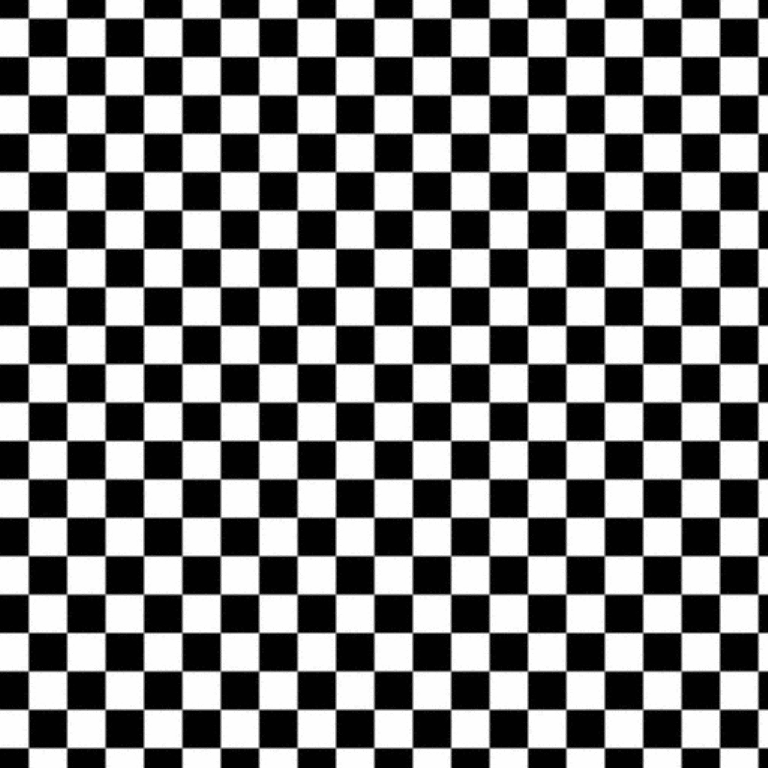
Reproduce this pattern procedurally as a WebGL 1 fragment shader.

```glsl
precision highp float;
// Black and white checkerboard with thin grey seams and faint speckle.

uniform vec2 u_resolution;

float hash(vec2 p) {
  vec3 q = fract(vec3(p.xyx) * 0.1031);
  q += dot(q, q.yzx + 33.33);
  return fract((q.x + q.y) * q.z);
}

// Signed distance to the nearest grid line, its sign alternating per square.
vec2 gridDistance(vec2 p) {
  return 0.5 - abs(mod(p + 0.5, 2.0) - 1.0);
}

void main() {
  vec2 uv = gl_FragCoord.xy / u_resolution;

  // 20 squares each way, with the grid shifted off the canvas edges.
  vec2 d = gridDistance(uv * 20.0 - vec2(0.75, 0.515));

  // Soft ramps leave a narrow grey seam on every grid line.
  vec2 halfSeam = max(vec2(0.036), 10.0 / u_resolution);
  vec2 side = clamp(d / halfSeam, -1.0, 1.0);
  float shade = mix(0.005, 0.995, 0.5 - 0.5 * side.x * side.y);

  // Sparse speckle gathers beside the seams; its grid divides the tile evenly.
  float grain = hash(floor(uv * 512.0));
  float nearSeam = 1.0 - smoothstep(0.04, 0.22, min(abs(d.x), abs(d.y)));
  float speckle = 0.04 * nearSeam * smoothstep(0.7, 1.0, grain);
  shade += speckle * (shade < 0.5 ? 1.0 : -1.0);

  gl_FragColor = vec4(vec3(shade), 1.0);
}
```
